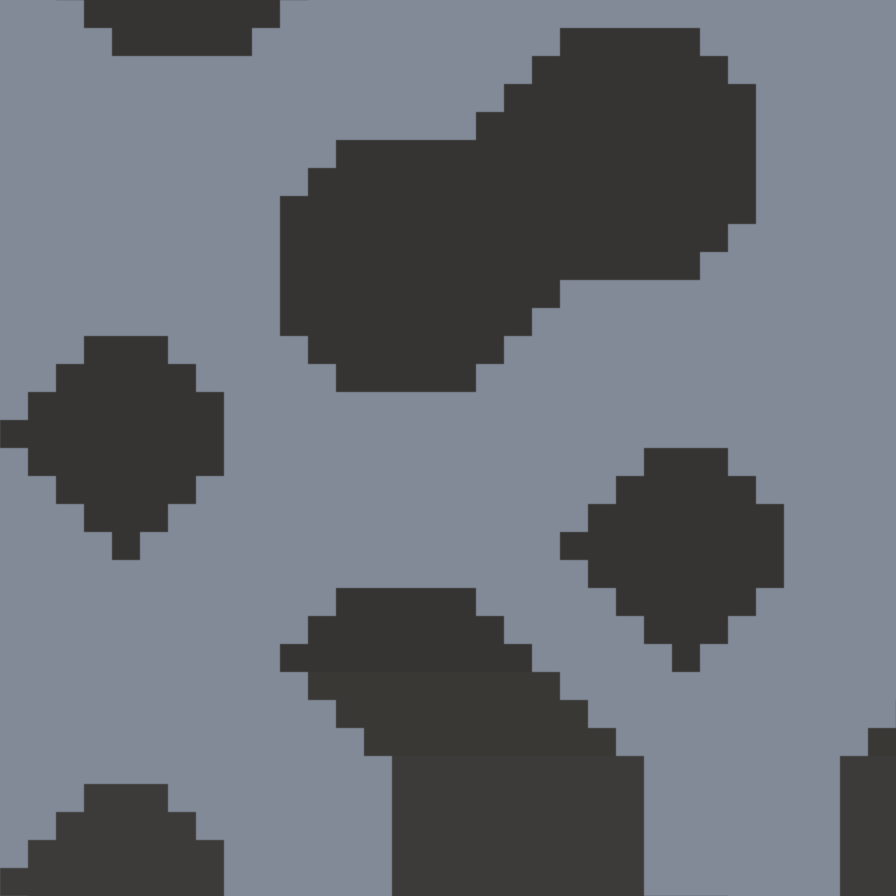
A three.js fragment shader for this pattern:

```glsl
// Blocky dark blotches on slate: twin octagons, spurred diamonds and bent strips.
// Shapes are tested on a coarse square grid with integer distance norms, and
// the four nearest grid cells are blended sharply to smooth the stair edges.

#define GRID 32.0           // cells across the canvas
#define EDGE 0.035          // half width of the edge blend, in cells
#define LOBE 4.0            // half width of lobes, strips and diamonds
#define LOBE_CUT 6.0        // taxicab limit that bevels a lobe
#define COLUMN_STEP 20.0    // spacing of neighbouring columns
#define ROW_STEP 16.0       // spacing of repeats down a column
#define SHEAR 4.0           // drop from one column to the next
#define BAND_TONE 0.013     // lightening of the dark tone per lower band
#define SLATE vec3(0.513, 0.541, 0.591)
#define SOOT vec3(0.213, 0.205, 0.196)

varying vec2 vUv;

// 1 when a value is within a limit; half a cell of slack for whole numbers
float within(float value, float limit) {
  return step(value, limit + 0.5);
}

float taxicab(vec2 d) {
  return abs(d.x) + abs(d.y);
}

float octagon(vec2 d) {
  return within(max(abs(d.x), abs(d.y)), LOBE) * within(taxicab(d), LOBE_CUT);
}

// Diamond that keeps its left and lower tips as one-cell spurs
float spurredDiamond(vec2 d) {
  return within(taxicab(d), LOBE) * within(max(d.x, -d.y), LOBE - 1.0);
}

// Two octagons around a middle point, bridged by a diagonal band
float twinLobes(vec2 d) {
  vec2 arm = vec2(LOBE, -0.5 * LOBE);
  float bridge = within(abs(d.x), LOBE) * within(abs(d.x + d.y), LOBE)
               * within(abs(d.y), LOBE_CUT);
  return max(bridge, max(octagon(d - arm), octagon(d + arm)));
}

// Strip with a bevelled head that slants right and then runs straight down
float bentStrip(vec2 d, float bend) {
  float side = abs(d.x - clamp(d.y, 0.0, bend));
  return within(side + max(-d.y, 0.0), LOBE) * within(-d.y, 2.0);
}

// Coverage of one grid cell; rows count downwards from the top
float blotches(vec2 cell) {
  float mask = 0.0;
  for (int i = 0; i < 2; i++) {
    float column = float(i);

    // Diamonds on a sheared lattice
    for (int j = 0; j < 2; j++) {
      vec2 center = vec2(4.0 + COLUMN_STEP * column,
                         15.0 + SHEAR * column + ROW_STEP * float(j));
      mask = max(mask, spurredDiamond(cell - center));
    }

    // Twin lobes climb diagonally, strips hang below them
    vec2 middle = vec2(18.0 - 8.0 * column, 7.0 - 12.0 * column);
    mask = max(mask, twinLobes(cell - middle));
    vec2 head = vec2(14.0 + COLUMN_STEP * column, 23.0 + SHEAR * column);
    mask = max(mask, bentStrip(cell - head, LOBE * (1.0 - column)));
  }
  return mask;
}

void main() {
  vec2 gridPos = vec2(vUv.x, 1.0 - vUv.y) * GRID;

  // Sharp bilinear blend between the four nearest cells
  vec2 corner = floor(gridPos - 0.5);
  vec2 blend = smoothstep(0.5 - EDGE, 0.5 + EDGE, fract(gridPos - 0.5));
  vec2 right = vec2(1.0, 0.0);
  vec2 down = vec2(0.0, 1.0);
  float upper = mix(blotches(corner), blotches(corner + right), blend.x);
  float lower = mix(blotches(corner + down), blotches(corner + 1.0), blend.x);
  float mask = mix(upper, lower, blend.y);

  // The dark tone lightens in two faint steps near the bottom
  float band = step(24.0, gridPos.y) + step(27.0, gridPos.y);
  vec3 dark = SOOT + BAND_TONE * band;
  gl_FragColor = vec4(mix(SLATE, dark, mask), 1.0);
}
```
